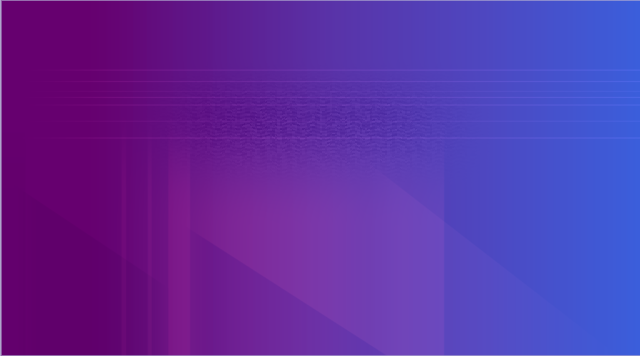
This background is drawn by a Shadertoy shader. Its source:

```glsl
// A purple to blue backdrop with a soft pink glow, slanted translucent panels,
// narrow vertical strips and a band of fine horizontal lines and grain.
// Layers are summed over a colour ramp; all positions are canvas fractions.

const vec3 PLUM   = vec3(0.40, 0.00, 0.435);
const vec3 PURPLE = vec3(0.37, 0.095, 0.545);
const vec3 VIOLET = vec3(0.35, 0.20, 0.66);
const vec3 INDIGO = vec3(0.305, 0.28, 0.755);
const vec3 BLUE   = vec3(0.23, 0.37, 0.86);
const vec3 PINK   = vec3(0.13, 0.032, 0.02);
const vec3 FRAME  = vec3(0.70, 0.68, 0.82);

float hash(vec2 p) {
    return fract(sin(dot(p, vec2(127.1, 311.7))) * 43758.5453);
}

// Soft step of half width w around zero
float edge(float d, float w) {
    return smoothstep(-w, w, d);
}

// 1 inside the interval [a, b], with edges of half width w
float span(float x, float a, float b, float w) {
    return edge(x - a, w) * edge(b - x, w);
}

// Signed height above a slanted line through point p
float above(vec2 uv, vec2 p, float slope) {
    return uv.y - p.y - slope * (uv.x - p.x);
}

vec3 ramp(float x) {
    vec3 c = mix(PLUM, PURPLE, smoothstep(0.12, 0.35, x));
    c = mix(c, VIOLET, clamp((x - 0.32) / 0.20, 0.0, 1.0));
    c = mix(c, INDIGO, clamp((x - 0.52) / 0.24, 0.0, 1.0));
    return mix(c, BLUE, clamp((x - 0.76) / 0.24, 0.0, 1.0));
}

// Thin lines, crowded toward the middle of the band
float scanLines(vec2 uv, float w) {
    float sum = 0.0;
    for (int i = 0; i < 7; i++) {
        float k = float(i);
        float crowd = (k - 3.95) / 1.45;
        float y = 0.803 - 0.0325 * k + 0.032 * exp(-crowd * crowd);
        float strength = 0.45 + 0.55 * abs(sin(1.1 * k + 1.0));
        sum += strength * (1.0 - smoothstep(0.0, w, abs(uv.y - y)));
    }
    return sum * smoothstep(0.02, 0.2, uv.x);
}

// Fine dashes of noise in rows with a slight wave
float grain(vec2 uv) {
    float wave = 0.003 * sin(uv.x * 190.0);
    vec2 cell = floor((uv + vec2(0.0, wave)) * vec2(256.0, 213.0));
    float rows = sin(6.2832 * 95.0 * (uv.y + wave));
    return hash(cell) - 0.5 + 0.25 * rows;
}

void mainImage(out vec4 fragColor, in vec2 fragCoord) {
    vec2 uv = fragCoord / iResolution.xy;
    vec2 px = 1.0 / iResolution.xy;
    float soft = max(px.y, 0.003);

    // Base ramp with faint columns
    float column = (floor(uv.x * 48.0) + 0.5) / 48.0;
    vec3 color = ramp(mix(uv.x, column, 0.3));

    // Pink glow, weakening toward the tall panel edge on its right
    float low = smoothstep(0.70, 0.36, uv.y);
    float leftPanel = edge(0.694 - uv.x, px.x);
    float fade = mix(1.0, 0.5, smoothstep(0.46, 0.69, uv.x));
    color += PINK * low * leftPanel * fade * smoothstep(0.16, 0.40, uv.x);

    // Slanted panels: centre shadow, right sheen, left shadow
    float centre = edge(-above(uv, vec2(0.3125, 0.338), -1.154), soft);
    color -= vec3(0.055, 0.026, 0.014) * centre * span(uv.x, 0.31, 0.62, 0.03);
    float right = edge(-above(uv, vec2(0.694, 0.378), -1.39), soft);
    float rightFade = smoothstep(0.56, 0.64, uv.x) * smoothstep(1.0, 0.72, uv.x);
    color += vec3(0.036, 0.014, 0.010) * right * rightFade;
    float left = edge(-above(uv, vec2(0.039, 0.46), -1.2), soft);
    color -= vec3(0.022, 0.004, 0.016) * left * span(uv.x, 0.04, 0.25, 0.02);

    // Vertical strips, fading out upward
    float stripFade = smoothstep(0.70, 0.45, uv.y);
    float wide = span(uv.x, 0.263, 0.297, px.x);
    float thin = span(uv.x, 0.190, 0.197, px.x)
               + span(uv.x, 0.231, 0.237, px.x);
    color += vec3(0.048, 0.012, 0.014) * wide * stripFade;
    color += vec3(0.036, 0.014, 0.014) * thin * stripFade;
    color -= vec3(0.010, 0.0, 0.008) * edge(0.04 - uv.x, px.x) * stripFade;

    // Band of shade, grain and lines
    float bandX = span(uv.x, 0.31, 0.68, 0.10);
    float shade = bandX * span(uv.y, 0.60, 0.74, 0.10);
    color -= vec3(0.008, 0.035, 0.032) * shade;
    float rough = bandX * span(uv.y, 0.56, 0.73, 0.10);
    color += vec3(0.06, 0.055, 0.05) * rough * grain(uv);
    color += vec3(0.062, 0.035, 0.045) * scanLines(uv, max(px.y, 0.0035));

    // Pale hairline along the left, top and bottom
    float leftLine = edge(0.0024 - uv.x, 0.5 * px.x);
    float flatLine = edge(abs(uv.y - 0.5) - 0.4975, 0.5 * px.y);
    color = mix(color, FRAME, max(0.95 * leftLine, 0.65 * flatLine));

    fragColor = vec4(clamp(color, 0.0, 1.0), 1.0);
}
```
